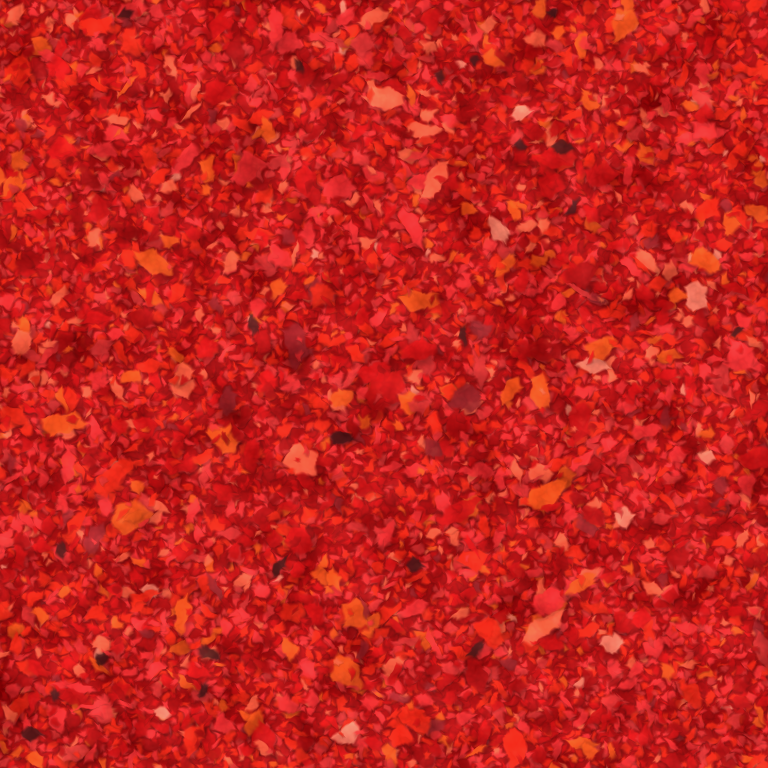
This texture is drawn by a Shadertoy shader. Its source:

```glsl
// Crushed red pepper: layered soft-edged flakes, splinters and dark specks.

const float TAU = 6.2832;
const vec3 GAP_RED     = vec3(0.59, 0.02, 0.03);
const vec3 DARK_RED    = vec3(0.62, 0.03, 0.04);
const vec3 DEEP_RED    = vec3(0.75, 0.04, 0.05);
const vec3 SCARLET     = vec3(0.88, 0.12, 0.06);
const vec3 ROSE_RED    = vec3(0.89, 0.15, 0.16);
const vec3 DUSTY_RED   = vec3(0.78, 0.15, 0.15);
const vec3 CORAL       = vec3(0.94, 0.33, 0.22);
const vec3 ORANGE      = vec3(0.89, 0.28, 0.08);
const vec3 MAUVE       = vec3(0.56, 0.10, 0.12);
const vec3 PALE_PINK   = vec3(0.93, 0.45, 0.36);
const vec3 CHAR_BROWN  = vec3(0.20, 0.05, 0.06);
const vec3 BLOOM       = vec3(0.02, 0.055, 0.05);

vec3 hash3(vec2 p, float seed) {
    vec3 q = fract((p.xyx + seed * 7.31) * vec3(0.1031, 0.1030, 0.0973));
    q += dot(q, q.yxz + 33.33);
    return fract((q.xxy + q.yzz) * q.zyx);
}

mat2 rotation(float angle) {
    float c = cos(angle), s = sin(angle);
    return mat2(c, s, -s, c);
}

// Distance to the nearest random point of a unit grid
float cellular(vec2 p, float seed) {
    vec2 cell = floor(p);
    float nearest = 2.0;
    for (int j = -1; j <= 1; j++)
    for (int i = -1; i <= 1; i++) {
        vec2 id = cell + vec2(i, j);
        nearest = min(nearest, length(p - id - hash3(id, seed).xy));
    }
    return nearest;
}

// Irregular convex polygon made of six random half planes
float chipDistance(vec2 q, float radius, vec2 id, float seed) {
    float d = -1.0;
    for (int i = 0; i < 6; i++) {
        vec3 h = hash3(id, seed + 3.0 + float(i));
        float angle = (float(i) + 0.7 * h.x) * TAU / 6.0;
        d = max(d, dot(q, vec2(cos(angle), sin(angle))) - radius * (0.6 + 0.55 * h.y));
    }
    return d;
}

// Common reds, with a share of unusual flakes set by rarity
vec3 chipColor(float pick, float odd, float rarity) {
    vec3 c = DARK_RED;
    c = mix(c, DEEP_RED,  step(0.13, pick));
    c = mix(c, SCARLET,   step(0.42, pick));
    c = mix(c, ROSE_RED,  step(0.66, pick));
    c = mix(c, DUSTY_RED, step(0.88, pick));
    c = mix(c, CORAL,     step(0.97, pick));
    float t = odd / max(rarity, 0.001);
    vec3 unusual = mix(ORANGE, CORAL, step(0.50, t));
    unusual = mix(unusual, MAUVE, step(0.80, t));
    unusual = mix(unusual, PALE_PINK, step(0.93, t));
    return mix(c, unusual, step(t, 1.0));
}

// Scatters one chip per grid cell; tint.a replaces the chip colour
vec3 addChips(vec3 under, vec2 p, float cells, float density, float radius,
              float stretch, float rarity, vec4 tint, float seed) {
    vec2 g = p * cells, cell = floor(g);
    float edge = 0.0024 * cells;
    vec3 color = under;
    for (int j = -1; j <= 1; j++)
    for (int i = -1; i <= 1; i++) {
        vec2 id = cell + vec2(i, j);
        vec3 place = hash3(id, seed), look = hash3(id, seed + 1.0), form = hash3(id, seed + 2.0);
        if (place.z > density) continue;
        vec2 away = g - id - mix(vec2(0.15), vec2(0.85), place.xy);
        float s = mix(1.0, stretch, form.y);
        float size = radius * mix(0.6, 1.15, form.z);
        mat2 turn = rotation(TAU * form.x);
        vec2 squash = vec2(1.0 / s, s);
        float d = chipDistance(turn * away * squash, size, id, seed);
        float shade = chipDistance(turn * (away + vec2(-0.06, 0.14) * radius) * squash, size, id, seed);
        color *= 1.0 - 0.14 * (1.0 - smoothstep(-0.1, 0.5, shade / radius));
        // Soft tilt lighting inside the flake
        float light = 0.99 + 0.07 * dot(away, vec2(-0.5, 0.85)) / radius + 0.12 * (look.z - 0.5);
        vec3 body = mix(chipColor(look.x, look.y, rarity), tint.rgb, tint.a);
        color = mix(color, body * light, 0.86 * (1.0 - smoothstep(-edge, edge, d)));
    }
    return color;
}

// Layered sines that fray straight outlines
vec2 fray(vec2 p) {
    vec2 w = sin(p.yx * 240.0 + 2.0 * sin(p * 143.0));
    return p + 0.0014 * w + 0.0004 * sin(p.yx * 610.0 + 3.0 * w.yx);
}

void mainImage(out vec4 fragColor, in vec2 fragCoord) {
    vec2 uv = fragCoord / iResolution.y;
    vec2 p = fray(uv);
    vec4 plain = vec4(0.0);

    // Fine crumbs up to broad flakes
    vec3 color = addChips(GAP_RED, p, 100.0, 0.90, 0.52, 1.4, 0.03, plain, 11.0);
    color = addChips(color, p, 64.0, 0.58, 0.46, 1.6, 0.07, plain, 31.0);
    color = addChips(color, p, 42.0, 0.48, 0.43, 1.6, 0.13, plain, 53.0);
    color = addChips(color, p, 28.0, 0.38, 0.39, 1.5, 0.26, plain, 71.0);
    color = addChips(color, p, 19.0, 0.28, 0.38, 1.5, 0.42, plain, 97.0);

    // Splinters, small crumbs lying on top, charred specks
    color = addChips(color, p, 22.0, 0.20, 0.20, 2.2, 0.25, plain, 113.0);
    color = addChips(color, p, 76.0, 0.18, 0.40, 1.5, 0.07, plain, 131.0);
    color = addChips(color, p, 17.0, 0.035, 0.17, 1.7, 0.0, vec4(CHAR_BROWN, 0.9), 151.0);

    // Gentle skin mottling, then heaps and hollows
    float rough = cellular(uv * 150.0, 171.0);
    float heap = cellular(p * 30.0, 181.0);
    float mound = cellular(p * 13.0, 191.0);
    color *= 1.36 - 0.09 * rough - 0.28 * heap - 0.24 * mound;
    color += BLOOM * (1.25 - heap - mound + 0.35);
    fragColor = vec4(clamp(color, 0.0, 0.96), 1.0);
}
```
